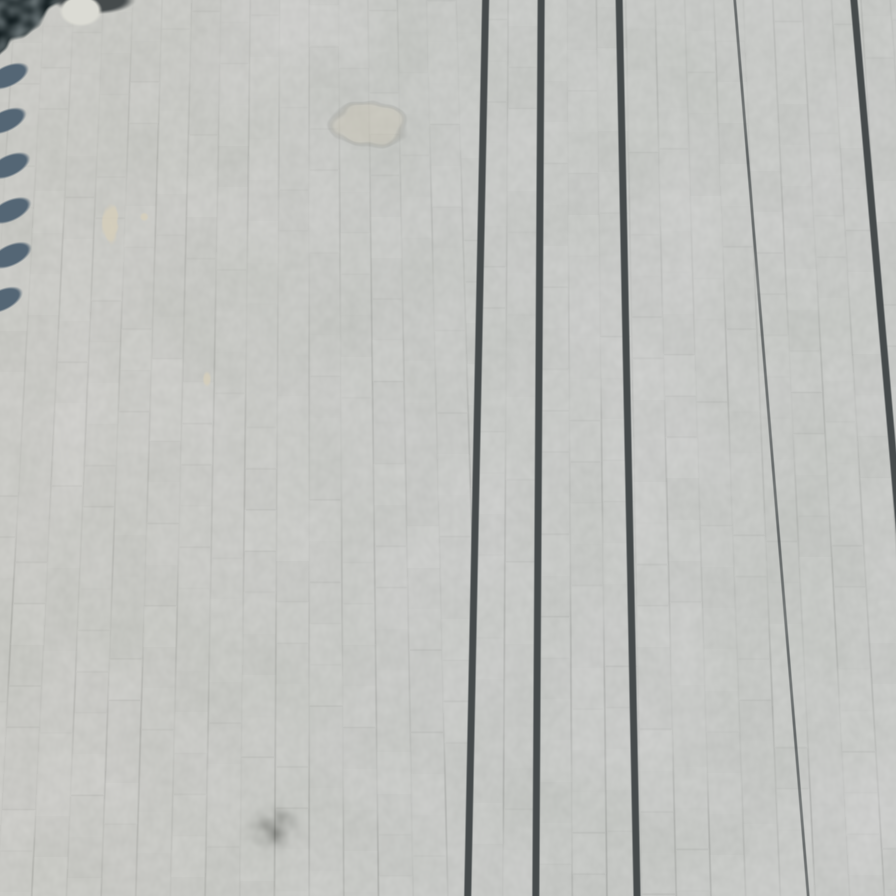
Give the GLSL for this texture, as a WebGL 1 fragment shader.

```glsl
precision highp float;
// Pale stone paving seen from above: narrow columns of slabs fan out gently
// toward the bottom, cut by four dark grooves and one hairline joint.
// Slab tone, broken seams and stains come from hashes and gradient noise.
uniform vec2 u_resolution;

#define PITCH_NEAR 0.0387   // column width at the bottom
#define PITCH_FAR 0.0328    // column width at the top
#define SLAB_LENGTH 0.046
#define GROOVE_WIDTH 0.0078
#define HAIRLINE_WIDTH 0.0030
#define SEAM_WIDTH 0.0020
#define SEAM_DEPTH 0.085
#define SLAB_VARIATION 0.016
#define GRAIN 0.018

const vec3 STONE_DARK = vec3(0.762, 0.772, 0.757);
const vec3 STONE_LIGHT = vec3(0.800, 0.803, 0.798);
const vec3 GROOVE_COLOR = vec3(0.275, 0.295, 0.300);
const vec3 SHADOW_BLUE = vec3(0.33, 0.40, 0.46);
const vec3 STAIN_BEIGE = vec3(0.80, 0.77, 0.69);

float hash(vec2 p) {
  vec3 q = fract(vec3(p.xyx) * 0.1031);
  q += dot(q, q.yzx + 33.33);
  return fract((q.x + q.y) * q.z);
}

vec2 gradient(vec2 cell) {
  float a = 6.2832 * hash(cell);
  return vec2(cos(a), sin(a));
}

float noise(vec2 p) {
  vec2 i = floor(p), f = p - i;
  vec2 w = f * f * f * (f * (f * 6.0 - 15.0) + 10.0);
  vec2 e = vec2(1.0, 0.0);
  float low = mix(dot(gradient(i), f), dot(gradient(i + e), f - e), w.x);
  float high = mix(dot(gradient(i + e.yx), f - e.yx), dot(gradient(i + 1.0), f - 1.0), w.x);
  return mix(low, high, w.y);
}

// Coverage of a line of given width, from the distance to its centre
float stroke(float d, float width, float px) {
  return 1.0 - smoothstep(-px, px, abs(d) - 0.5 * width);
}

// Elliptic spot with a relative edge softness
float spot(vec2 p, vec2 center, vec2 radius, float soft) {
  return 1.0 - smoothstep(1.0 - soft, 1.0 + soft, length((p - center) / radius));
}

vec3 paving(vec2 p, float firstGroove, float px) {
  // Each side of the first groove fans around its own axis
  float axis = p.x < firstGroove ? 0.345 : 0.600;
  float pitch = mix(PITCH_NEAR, PITCH_FAR, p.y);
  float u = (p.x - axis) / pitch;
  float column = floor(u) + (axis > 0.5 ? 60.0 : 30.0);
  float v = p.y / SLAB_LENGTH + hash(vec2(column, 7.0));
  vec2 slab = vec2(column, floor(v));

  // Broad mottling, per-slab tone and fine grain
  float cloud = noise(p * 5.0 + 3.0) + 0.6 * noise(p * vec2(19.0, 15.0));
  vec3 color = mix(STONE_DARK, STONE_LIGHT, clamp(0.45 + 0.65 * cloud, 0.0, 1.0));
  color += SLAB_VARIATION * (hash(slab) - 0.5);
  color += GRAIN * (noise(p * 75.0) + 0.6 * noise(p * vec2(170.0, 130.0)));
  color += vec3(0.006, 0.001, -0.006) * smoothstep(0.6, 0.0, p.x);

  // Seams fade in and out along their length
  float seamId = floor(u + 0.5) + (axis > 0.5 ? 60.0 : 30.0);
  float wear = smoothstep(-0.3, 0.45, noise(vec2(seamId * 3.7, p.y * 6.0)));
  float seam = stroke((fract(u + 0.5) - 0.5) * pitch, SEAM_WIDTH, px);
  float cross = stroke((fract(v + 0.5) - 0.5) * SLAB_LENGTH, SEAM_WIDTH, px);
  float crossWear = 0.4 * smoothstep(0.45, 1.0, hash(vec2(column, floor(v + 0.5)) + 19.0));
  float fade = mix(1.0, 0.6, p.y);
  return color - SEAM_DEPTH * fade * max(seam * (0.2 + 0.8 * wear), cross * crossWear);
}

void main() {
  vec2 p = gl_FragCoord.xy / u_resolution;
  float px = 1.0 / min(u_resolution.x, u_resolution.y);

  // Grooves run straight from bottom edge to top edge
  vec4 grooves = mix(vec4(0.522, 0.598, 0.711, 1.039), vec4(0.542, 0.604, 0.691, 0.953), p.y);
  float hairline = mix(0.902, 0.820, p.y);
  vec3 color = paving(p, grooves.x, px);

  // Worn ring, pale scraps and a dark smudge
  float ring = length((p - vec2(0.413, 0.861)) / vec2(0.041, 0.024)) + 0.25 * noise(p * 45.0);
  color = mix(color, STAIN_BEIGE, 0.35 * (1.0 - smoothstep(0.8, 1.1, ring)));
  color -= 0.05 * (1.0 - smoothstep(0.03, 0.14, abs(ring - 1.0)));
  float scraps = spot(p + 0.005 * noise(p * 90.0), vec2(0.123, 0.749), vec2(0.008, 0.020), 0.25);
  scraps = max(scraps, spot(p, vec2(0.161, 0.758), vec2(0.004), 0.4));
  scraps = max(scraps, spot(p, vec2(0.231, 0.577), vec2(0.004, 0.007), 0.4));
  color = mix(color, STAIN_BEIGE + 0.04, 0.8 * scraps);
  float smudge = spot(p, vec2(0.306, 0.076), vec2(0.020, 0.016), 0.9);
  color -= 0.22 * smudge * (0.6 + noise(p * 60.0));

  // Dark joints
  vec4 d = abs(p.x - grooves);
  float nearest = min(min(d.x, d.y), min(d.z, d.w));
  color = mix(color, GROOVE_COLOR, stroke(nearest, GROOVE_WIDTH, 1.2 * px));
  float hairWear = 0.72 + 0.25 * noise(vec2(4.0, p.y * 14.0));
  color = mix(color, GROOVE_COLOR, hairWear * stroke(p.x - hairline, HAIRLINE_WIDTH, px));

  // Slanted oval shadows down the left edge
  for (int i = 0; i < 6; i++) {
    float k = float(i);
    vec2 q = p - vec2(0.012 - 0.012 * hash(vec2(k, 5.0)), 0.915 - 0.050 * k);
    q = mat2(0.91, -0.42, 0.42, 0.91) * q;
    color = mix(color, SHADOW_BLUE, spot(q, vec2(0.0), vec2(0.023, 0.011), 0.15));
  }

  // Shaded clutter in the upper left corner
  float corner = p.x * 0.85 + (1.0 - p.y) + 0.012 * noise(p * 50.0);
  vec3 clutter = vec3(0.24, 0.28, 0.29) + 0.35 * noise(p * 65.0);
  color = mix(color, clutter, 1.0 - smoothstep(0.056, 0.064, corner));
  color = mix(color, GROOVE_COLOR, spot(p, vec2(0.105, 1.0), vec2(0.040, 0.014), 0.2));
  color = mix(color, vec3(0.86, 0.86, 0.83), spot(p, vec2(0.090, 0.988), vec2(0.022, 0.016), 0.15));

  gl_FragColor = vec4(clamp(color, 0.0, 1.0), 1.0);
}
```
